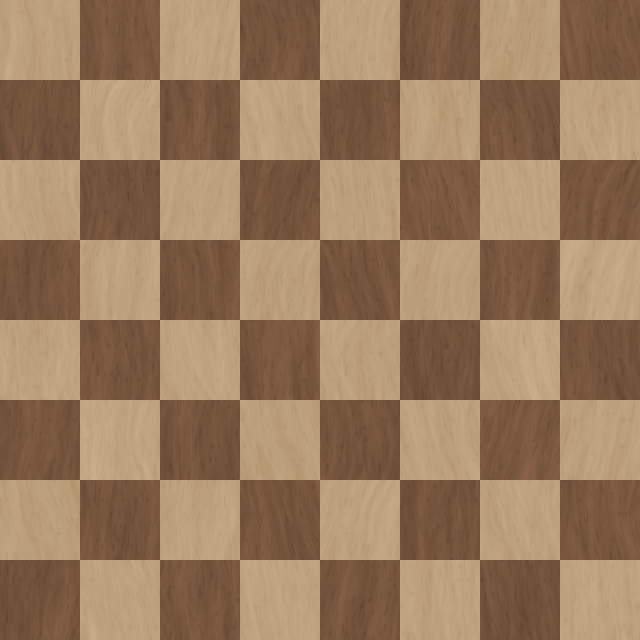
A Shadertoy shader for this pattern:

```glsl
// Checkerboard of dark and light wood veneer squares with vertical grain.
// Each square gets its own lean, bow and tone from a hash of its cell; the grain
// layers bands, growth rings, streaks and pores of stretched value noise.

const float SQUARES = 8.0;            // squares across and down
const vec3 LIGHT_LOW  = vec3(0.690, 0.570, 0.422);
const vec3 LIGHT_HIGH = vec3(0.795, 0.695, 0.560);
const vec3 DARK_LOW   = vec3(0.375, 0.262, 0.182);
const vec3 DARK_HIGH  = vec3(0.548, 0.398, 0.295);
const float GRAIN_CONTRAST = 1.15;
const float CELL_VARIATION = 0.16;    // tone range between squares
const float MAX_LEAN = 0.24;          // sideways drift of grain over one square
const float MAX_BOW = 0.5;            // curvature of the growth rings
const float PORE_DEPTH = 0.22;
const int SAMPLES = 2;                // antialiasing samples per axis

float hash(vec2 p) {
    uvec2 k = uvec2(ivec2(p)) * uvec2(1597u, 3571u);
    uint h = (k.x ^ k.y) * 74707u;
    h = (h ^ (h >> 15)) * 29537u;
    h = (h ^ (h >> 13)) * 51749u;
    return float((h ^ (h >> 16)) & 65535u) / 65535.0;
}

float noise(vec2 p) {
    vec2 i = floor(p);
    vec2 f = p - i;
    f = f * f * (3.0 - 2.0 * f);
    return mix(mix(hash(i), hash(i + vec2(1, 0)), f.x),
               mix(hash(i + vec2(0, 1)), hash(i + vec2(1, 1)), f.x), f.y);
}

float fbm(vec2 p) {
    float sum = 0.0;
    float amplitude = 0.5;
    for (int i = 0; i < 3; i++) {
        sum += amplitude * noise(p);
        p = p * 2.0 + 17.0;
        amplitude *= 0.5;
    }
    return sum / 0.875;
}

// Brightness of the grain at local position q, about 0 to 1
float grainTone(vec2 q, vec2 cell) {
    vec2 seed = 100.0 + 61.0 * cell;
    float lean = (hash(seed + 3.0) - 0.5) * 2.0 * MAX_LEAN;
    float bow = (hash(seed + 5.0) - 0.5) * 2.0 * MAX_BOW;
    float shade = (hash(seed + 7.0) - 0.5) * CELL_VARIATION;

    // Bend the fibres
    float y = q.y - 0.5;
    float wobble = noise(seed + q * vec2(2.5, 1.8)) - 0.5;
    float x = q.x + lean * y + 0.12 * wobble;

    // Layers from broad to fine
    float bands = fbm(seed + vec2(x * 3.5, q.y * 0.6));
    float ringAxis = (x + bow * y * y) * 13.0 + 2.0 * bands;
    float rings = noise(seed + vec2(ringAxis, q.y * 0.7) + 20.0);
    float streaks = fbm(seed + vec2(x * 17.0, q.y * 1.6) + 40.0);
    float fibres = noise(seed + vec2(x * 42.0, q.y * 7.0) + 80.0);
    float pores = smoothstep(0.68, 0.95, noise(seed + vec2(x * 52.0, q.y * 12.0) + 150.0));

    float tone = 0.34 * bands + 0.22 * rings + 0.28 * streaks + 0.16 * fibres;
    return 0.52 + (tone - 0.5) * GRAIN_CONTRAST + shade - PORE_DEPTH * pores;
}

vec3 board(vec2 uv) {
    vec2 p = uv * SQUARES;
    vec2 cell = mod(floor(p), SQUARES);
    float tone = clamp(grainTone(fract(p), cell), 0.0, 1.0);
    bool isLight = mod(cell.x + cell.y, 2.0) > 0.5;
    return isLight ? mix(LIGHT_LOW, LIGHT_HIGH, tone) : mix(DARK_LOW, DARK_HIGH, tone);
}

void mainImage(out vec4 fragColor, in vec2 fragCoord) {
    // Average subsamples to smooth square edges and fine grain
    vec3 color = vec3(0.0);
    for (int j = 0; j < SAMPLES; j++) {
        for (int i = 0; i < SAMPLES; i++) {
            vec2 offset = (vec2(i, j) + 0.5) / float(SAMPLES) - 0.5;
            color += board((fragCoord + offset) / iResolution.xy);
        }
    }
    fragColor = vec4(color / float(SAMPLES * SAMPLES), 1.0);
}
```
